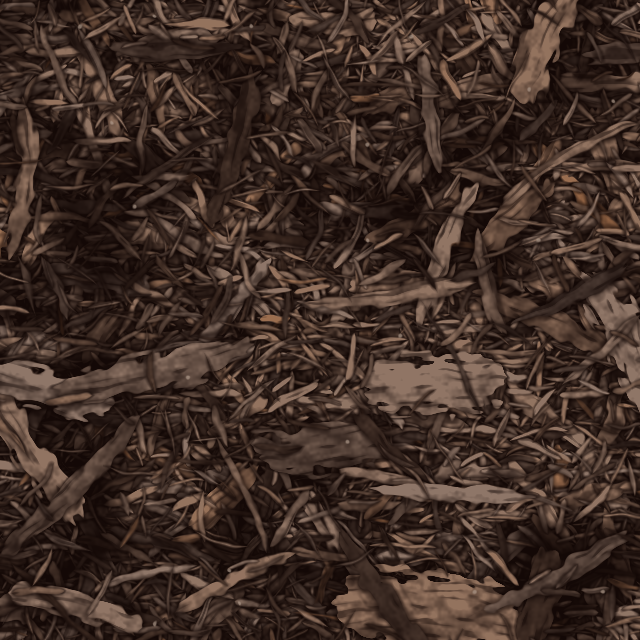
A WebGL 2 fragment shader for this texture:

```glsl
#version 300 es
precision highp float;
// Shredded bark mulch: layered wood chips, sticks and fibres over dark soil.
uniform vec2 u_resolution;
out vec4 fragColor;

float hash(vec2 p) {
  return fract(sin(dot(p, vec2(127.1, 311.7))) * 43758.5453);
}

float noise(vec2 p) {
  vec2 i = floor(p), f = fract(p);
  f = f * f * (3.0 - 2.0 * f);
  return mix(mix(hash(i), hash(i + vec2(1, 0)), f.x),
             mix(hash(i + vec2(0, 1)), hash(i + vec2(1, 1)), f.x), f.y);
}

// Lays one scattered layer of chips over mulch, which holds (tone, warmth).
void addChips(inout vec2 mulch, vec2 p, float cells, float slimness, float density, float seed) {
  vec2 home = floor(p * cells);
  for (int j = -1; j <= 1; j++) {
    for (int i = -1; i <= 1; i++) {
      vec2 cell = home + vec2(i, j);
      vec2 id = cell + seed * 17.3;
      if (hash(id) > density) continue;

      // Placement, skipping chips out of reach
      vec2 centre = (cell + 0.5 + 0.6 * (vec2(hash(id + 3.1), hash(id + 5.7)) - 0.5)) / cells;
      float halfLength = mix(0.42, 0.9, hash(id + 11.9)) / cells;
      vec2 q = p - centre;
      if (length(q) > 1.2 * halfLength + 0.006) continue;

      // Direction, leaning towards the horizontal
      float lean = 2.0 * hash(id + 8.3) - 1.0;
      float angle = 1.57 * lean * pow(abs(lean), 0.45);
      vec2 axis = vec2(cos(angle), sin(angle));
      q = vec2(dot(q, axis), dot(q, vec2(-axis.y, axis.x)));
      float halfWidth = halfLength * slimness * mix(0.4, 1.5, hash(id + 14.2));
      if (abs(q.y) > 2.1 * halfWidth + 0.13 * halfLength + 0.005) continue;

      // Tapered, slightly bent body with slanted ends
      q.y += (hash(id + 17.5) - 0.5) * 0.25 * q.x * q.x / halfLength;
      q.x += q.y * 1.6 * (hash(id + 19.4) - 0.5);
      float taper = mix(2.0, 10.0, hash(id + 21.6));
      float d = abs(q.y) - halfWidth * (1.0 - pow(abs(q.x) / halfLength, taper));
      float reach = 0.6 * halfWidth + 0.005;
      if (d > reach + 0.4 * halfWidth) continue;

      // Splintered rim
      d += halfWidth * (0.9 * noise(vec2(q.x * 55.0, q.y * 130.0) + id) - 0.4);

      // Shadow cast on whatever lies beneath
      mulch.x *= mix(0.38, 1.0, smoothstep(-0.002, reach, d));
      float cover = 1.0 - smoothstep(-0.002, 0.002, d);
      if (cover <= 0.0) continue;

      // Wood grain, cracks, stains and light from above
      float grain = noise(vec2(q.x * 32.0, q.y * 170.0) + id);
      float stains = noise(p * 45.0 + id);
      float tone = mix(0.22, 1.05, hash(id + 25.8));
      tone *= 0.55 + 0.45 * grain + 0.45 * stains;
      tone *= 1.0 + 0.18 * axis.x * clamp(q.y / halfWidth, -1.0, 1.0);
      tone *= mix(0.82, 1.0, smoothstep(0.0, 0.005, -d));
      tone *= mix(0.65, 1.0, smoothstep(0.1, 0.3, grain));
      float warmth = 0.7 * hash(id + 28.7) - 0.12 + 1.4 * pow(hash(id + 31.3), 18.0);
      mulch = mix(mulch, vec2(tone, warmth), cover);
    }
  }
}

void main() {
  vec2 p = gl_FragCoord.xy / min(u_resolution.x, u_resolution.y);
  float lumps = noise(p * 90.0);
  float specks = noise(p * 185.0);

  // Crumbly soil
  vec2 mulch = vec2(0.7 * lumps * noise(p * 45.0 + 9.0) + 0.15 * specks, 0.3);

  // Crooked outlines
  vec2 bent = p + 0.007 * (vec2(noise(p * 36.0), noise(p * 36.0 + 40.0)) - 0.5);

  // Tangled litter
  for (int k = 0; k < 3; k++) {
    float seed = 1.0 + 5.0 * float(k);
    addChips(mulch, bent, 10.0, 0.20, 0.8, seed);
    addChips(mulch, bent, 29.0, 0.14, 0.95, seed + 1.0);
    addChips(mulch, bent, 17.0, 0.11, 0.95, seed + 2.0);
  }

  // Hollows between the heaps
  float heaps = 0.6 * noise(p * 8.0 + 3.0) + 0.4 * noise(p * 19.0 + 7.0);
  mulch.x *= mix(0.3, 1.55, smoothstep(0.1, 0.9, heaps));

  // Broad chips, long sticks and loose fibres on top
  addChips(mulch, bent, 5.5, 0.27, 0.45, 32.0);
  addChips(mulch, bent, 6.0, 0.09, 0.55, 33.0);
  addChips(mulch, bent, 22.0, 0.11, 0.35, 34.0);

  // Fine surface roughness
  mulch.x *= 0.72 + 0.30 * lumps + 0.26 * specks;

  // Dark brown to pale greyish brown, tinted by warmth
  float tone = clamp(1.25 * mulch.x - 0.04, 0.0, 1.2);
  vec3 colour = mix(vec3(0.075, 0.032, 0.022), vec3(0.48, 0.39, 0.34), tone);
  colour += tone * mulch.y * vec3(0.03, -0.02, -0.06);

  // Rare pale flecks
  vec2 fleckCell = floor(p * 60.0);
  vec2 fleckOffset = fract(p * 60.0) - 0.5 + 0.3 * (lumps - 0.5);
  float fleck = step(0.995, hash(fleckCell + 0.7)) * smoothstep(0.28, 0.08, length(fleckOffset));
  colour = mix(colour, vec3(0.68, 0.60, 0.54), 0.7 * fleck);

  fragColor = vec4(colour, 1.0);
}
```
